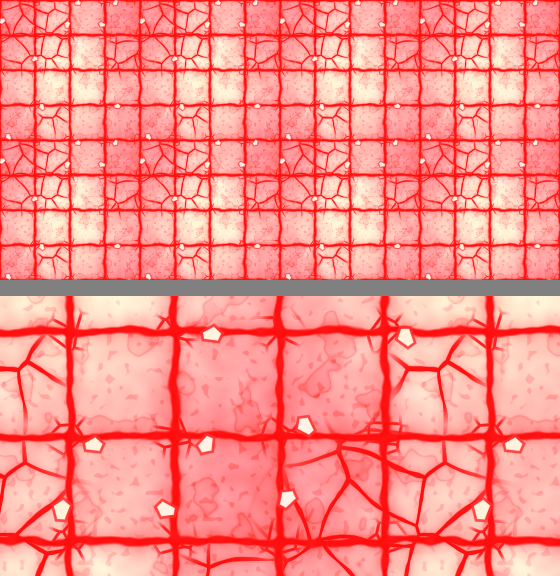
Top, the full canvas; bottom, a detail of the centre.
Write a Shadertoy shader that draws this pattern.

```glsl
// Cracked, stained ceramic tiles with dark grout; blocks of 4 x 4 tiles repeat 4 x 2 times.

vec2 hash2(vec2 c) {
    vec3 q = fract(c.xyx * vec3(.1031, .1030, .0973));
    q += dot(q, q.yzx + 33.33);
    return fract((q.xx + q.yz) * q.zy);
}

float cornerSlope(vec2 cell, vec2 offset, float period) {
    float a = 6.2832 * hash2(mod(cell, period) + 7.).x;
    return dot(vec2(cos(a), sin(a)), offset);
}

// Gradient noise that wraps after a whole period
float noise(vec2 p, float period) {
    vec2 i = floor(p), f = fract(p), e = vec2(1, 0);
    vec2 u = f * f * f * (f * (f * 6. - 15.) + 10.);
    return mix(mix(cornerSlope(i, f, period), cornerSlope(i + e, f - e, period), u.x),
               mix(cornerSlope(i + e.yx, f - e.yx, period),
                   cornerSlope(i + 1., f - 1., period), u.x), u.y);
}

// Distance to the nearest border of wrapping Voronoi cells
float crackDistance(vec2 p, float period) {
    vec2 cell = floor(p), f = fract(p), nearest = vec2(9);
    for (int y = -1; y <= 1; y++)
    for (int x = -1; x <= 1; x++) {
        vec2 o = vec2(x, y), r = o + hash2(mod(cell + o, period)) - f;
        if (dot(r, r) < dot(nearest, nearest)) nearest = r;
    }
    float border = 9.;
    for (int y = -2; y <= 2; y++)
    for (int x = -2; x <= 2; x++) {
        vec2 o = vec2(x, y), r = o + hash2(mod(cell + o, period)) - f, d = r - nearest;
        if (dot(d, d) > 1e-4) border = min(border, dot(.5 * (r + nearest), normalize(d)));
    }
    return border;
}

// Soft disc inside the wrapping block
float patch_(vec2 p, vec2 centre, float inner, float outer) {
    return 1. - smoothstep(inner, outer, length(mod(p - centre + 2., 4.) - 2.));
}

// Irregular five-sided chip
float chipDistance(vec2 q, vec2 seed) {
    float d = -1.;
    for (int i = 0; i < 5; i++) {
        float a = 1.2566 * float(i) + 6.2832 * seed.x;
        d = max(d, dot(q, vec2(cos(a), sin(a))) - .05 - .045 * fract(seed.y * 17. + float(i) * .618));
    }
    return d;
}

float stroke(float d, float halfWidth, float soft) {
    return 1. - smoothstep(halfWidth - soft, halfWidth + soft, d);
}

void mainImage(out vec4 fragColor, in vec2 fragCoord) {
    vec2 p = fragCoord / iResolution.xy * vec2(16, 8);
    float soft = 6. / iResolution.y;
    vec2 warped = p + .05 * vec2(noise(p * 3., 12.), noise(p * 3. + 5.5, 12.));
    vec2 tile = mod(floor(warped), 4.);

    // Warm glow across each block, with a small shift per tile
    vec2 wave = cos(1.5708 * (p - vec2(1.9, 1.7)));
    float glow = .5 + .29 * wave.x + .21 * wave.y;
    float light = mix(.56, .99, glow) + .09 * (hash2(tile + 3.).x - .5);

    // Mottling, speckles and outlined stains
    light += .13 * noise(p * 2., 8.) + .07 * noise(p * 6., 24.);
    light -= .13 * smoothstep(.2, .4, noise(p * 12., 48.));
    float stain = noise(p * 2.5 + 3.3, 10.) + .3 * noise(p * 7., 28.);
    light -= .06 * smoothstep(.27, .33, stain) + .17 * exp(-abs(stain - .3) / .035);

    // Grout lines with rounded corners and a scorched rim
    vec2 q = abs(fract(warped) - .5) - .42;
    float edge = .08 - length(max(q, 0.)) - min(max(q.x, q.y), 0.);
    float roughness = noise(p * 8., 32.);
    light *= 1. - (.42 + .25 * roughness) * exp(-max(edge, 0.) / .075);
    float ink = stroke(edge, .034 + .02 * roughness, soft + .008);

    // Long cracks in the damaged areas
    float damage = max(patch_(p, vec2(1, 3), .85, 1.4),
                   max(patch_(p, vec2(3.5, 2.4), .4, .75), patch_(p, vec2(1.5, .6), .25, .6)));
    vec2 bend = .16 * vec2(noise(p * 1.5, 6.), noise(p * 1.5 + 2.5, 6.));
    float crack = crackDistance((p + bend) * 1.75, 7.) / 1.75;
    light *= 1. - .35 * damage * exp(-crack / .035);
    ink = max(ink, damage * stroke(crack, .019 + .012 * roughness, soft));

    // Short spurs around the grout crossings
    float crossing = length(fract(p + .5) - .5);
    float spur = crackDistance(p * 4. + .3, 16.) / 4.;
    float reach = 1. - smoothstep(.14, .27, crossing);
    ink = max(ink, .9 * reach * stroke(spur, .014, soft));
    light = mix(light, .06 + .05 * roughness, ink);

    // Pale chips with a dark outline
    vec2 chipCell = floor(p + .3);
    vec2 seed = hash2(mod(chipCell, 4.) + 21.);
    vec2 centre = .2 + .6 * hash2(mod(chipCell, 4.) + 43.);
    float chip = chipDistance(fract(p + .3) - centre, seed);
    float present = step(.38, seed.x);
    light = mix(light, .2, present * .85 * stroke(chip, .022, soft));
    light = mix(light, .95, present * stroke(chip, -.004, soft));

    // Ramp from red through pink to cream
    light = clamp(light, .04, .96);
    float pink = .07 * (1. - glow) * smoothstep(.3, .6, light);
    fragColor = vec4(1., light, light * (1. - .13 * light) + pink, 1.);
}
```
